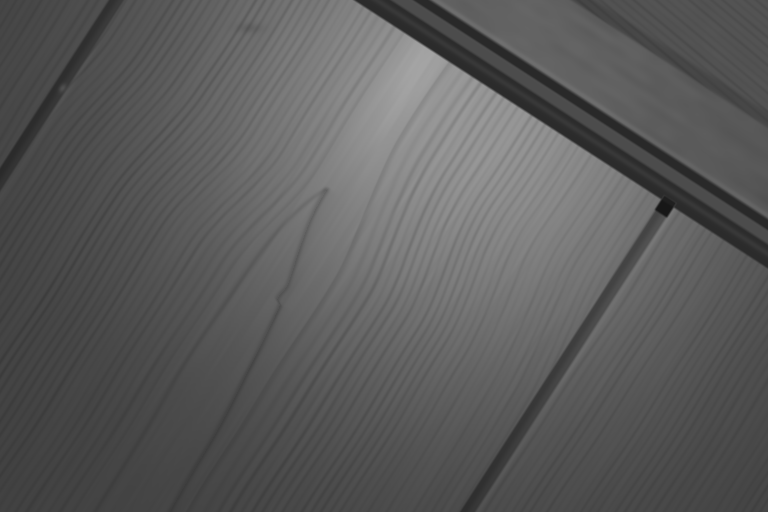
Reproduce this texture procedurally as a WebGL 2 fragment shader.

```glsl
#version 300 es
precision highp float;
// Slanted grey wooden planks with a flame grain, grooves and a moulded trim, lit from the upper right.

uniform vec2 u_resolution;
out vec4 outColor;

// Lengths are in canvas heights; "across" runs along the trim, "along" follows the grain.
const vec2 ACROSS_DIR = vec2(0.839, -0.544);
const vec2 ALONG_DIR = vec2(0.544, 0.839);
const float LEFT_GROOVE = 0.191;
const float RIGHT_GROOVE = 1.310;
const float GROOVE_HALF = 0.0125;
const float TRIM_EDGE = 0.376;
const float FACE_EDGE = 0.457;
const float PANEL_EDGE = 0.607;
const float RING_SPACING = 0.015;
const float RING_DEPTH = 0.13;
const float FLAME_TIP = 0.041;
const float FLAME_TIP_ACROSS = 0.735;
const vec2 LIGHT_POS = vec2(0.92, 0.80);
const float LIGHT_RADIUS = 0.56;
const float AMBIENT = 0.255;
const float LIGHT_GAIN = 0.34;
const float SOFT = 0.003;

float hash(float n) { return fract(sin(n * 127.1) * 43758.5); }

float hash2(vec2 p) { return fract(sin(dot(p, vec2(127.1, 311.7))) * 43758.5); }

float valueNoise(vec2 p) {
  vec2 i = floor(p), f = fract(p);
  f = f * f * (3.0 - 2.0 * f);
  return mix(mix(hash2(i), hash2(i + vec2(1, 0)), f.x),
             mix(hash2(i + vec2(0, 1)), hash2(i + vec2(1, 1)), f.x), f.y);
}

// Soft-edged interval mask.
float band(float x, float a, float b, float soft) {
  return smoothstep(a - soft, a + soft, x) * (1.0 - smoothstep(b - soft, b + soft, x));
}

float ridge(float d, float width) { return exp(-d * d / (width * width)); }

// Dark late-wood lines, each ring with its own strength.
float rings(float n, float seed) {
  float wave = 0.5 + 0.5 * cos(6.28318 * n);
  return wave * wave * mix(0.3, 1.0, hash(floor(n + 0.5) + seed));
}

// Rings start wide at the flame and tighten away from it.
float spreadRings(float d, float slack, float seed) {
  float n = d / RING_SPACING - slack * (1.0 - exp(-max(d, 0.0) / 0.07));
  return rings(n, seed) * smoothstep(-0.007, 0.0, d);
}

// Central plank: outer flame boundaries, plus a pointed inner arch.
float flameGrain(float u, float v) {
  float leftEdge = mix(0.664, 0.697, smoothstep(-0.20, 0.06, v));
  float rightEdge = mix(0.842, 0.803, smoothstep(-0.10, 0.20, v)) - 0.015 * min(v, 0.0);
  float grain = spreadRings(leftEdge - u, 1.6, 3.0) + spreadRings(u - rightEdge, 2.9, 57.0);
  grain *= 1.0 - 0.45 * smoothstep(0.12, 0.35, u - rightEdge);

  float t = max(FLAME_TIP - v, 0.0);
  float archLeft = FLAME_TIP_ACROSS - 0.052 * (1.0 - exp(-t / 0.1)) + 0.02 * t;
  float kink = 0.009 * (smoothstep(0.20, 0.236, t) - smoothstep(0.236, 0.245, t));
  float archRight = FLAME_TIP_ACROSS + 0.1 * t * t / (t * t + 0.07) - kink;
  float below = smoothstep(-0.004, 0.008, FLAME_TIP - v);
  float arch = 0.8 * ridge(u - archLeft, 0.005) + 1.1 * ridge(u - archRight, 0.0055);
  arch += 0.35 * ridge(max(u - archRight, 0.0), 0.018) * step(archRight, u);
  return grain + below * arch * mix(1.0, 0.75, smoothstep(0.3, 0.8, t));
}

void main() {
  vec2 p = gl_FragCoord.xy / u_resolution.y;
  vec2 q = p - vec2(0.0, 1.0);
  float u = dot(q, ACROSS_DIR), v = dot(q, ALONG_DIR);

  // Light pool
  vec2 toLight = (p - LIGHT_POS) / LIGHT_RADIUS;
  float light = AMBIENT + LIGHT_GAIN * exp(-dot(toLight, toLight));

  // Plank grain
  float wobble = 0.0018 * sin(9.0 * v + 7.0 * u) + 0.0012 * sin(21.0 * v - 13.0 * u);
  float w = u + wobble;
  float inMiddle = band(u, LEFT_GROOVE, RIGHT_GROOVE, SOFT);
  float sideGrain = 0.65 * rings(w / RING_SPACING + 0.4 * sin(17.0 * u), 91.0);
  float grain = mix(sideGrain, flameGrain(w, v), inMiddle);
  float fibre = valueNoise(vec2(u * 150.0, v * 9.0)) - 0.5;
  float shade = light * (1.0 - RING_DEPTH * grain + 0.04 * fibre);
  shade *= 1.0 + 0.10 * ridge(u - 0.75, 0.05) * smoothstep(0.0, 0.35, v);
  vec2 knot = (p - vec2(0.488, 0.945)) / vec2(0.025, 0.010);
  shade *= 1.0 - 0.12 * exp(-dot(knot, knot));

  // Grooves between planks
  float nearest = u < 0.75 ? u - LEFT_GROOVE : u - RIGHT_GROOVE;
  float groove = band(nearest, -GROOVE_HALF, GROOVE_HALF, SOFT);
  float grooveShade = light * (0.60 + 0.12 * smoothstep(-0.006, 0.008, nearest));
  shade = mix(shade, grooveShade, groove);
  shade *= 1.0 + 0.07 * ridge(nearest - 0.017, 0.004);
  float notch = band(u, RIGHT_GROOVE - 0.014, RIGHT_GROOVE + 0.014, SOFT) * band(v, 0.352, 0.386, SOFT);
  shade = mix(shade, 0.09, notch);
  vec2 chip = vec2(u - 0.196, v + 0.078) / vec2(0.006, 0.009);
  shade += 0.10 * exp(-dot(chip, chip));

  // Trim: shadow gap, thin bead, second gap, broad face, far panel
  float streaks = valueNoise(vec2(u * 9.0, v * 70.0)) + 0.6 * valueNoise(vec2(u * 30.0, v * 45.0)) - 0.8;
  float face = 0.31 + 0.24 * (light - AMBIENT) + 0.025 * streaks;
  float panelGrain = rings((v + 0.12 * u) / 0.014, 17.0);
  float panel = 0.325 * (1.0 - 0.10 * panelGrain) + 0.01 * streaks;
  float trim = mix(face, panel, smoothstep(PANEL_EDGE - SOFT, PANEL_EDGE + SOFT, v));
  trim *= 1.0 - 0.14 * band(v, PANEL_EDGE, PANEL_EDGE + 0.025, 0.006);
  trim *= 1.0 + 0.12 * ridge(v - FACE_EDGE - 0.006, 0.005);
  trim = mix(trim, 0.16, band(v, 0.437, FACE_EDGE, 0.004));
  trim = mix(trim, 0.30, band(v, 0.416, 0.438, 0.004));
  trim = mix(trim, 0.17 + 0.05 * ridge(v - 0.400, 0.006), band(v, 0.30, 0.416, 0.004));
  shade = mix(shade, trim, smoothstep(TRIM_EDGE - SOFT, TRIM_EDGE + SOFT, v) * (1.0 - 0.6 * notch));

  outColor = vec4(vec3(clamp(shade, 0.0, 1.0)), 1.0);
}
```
